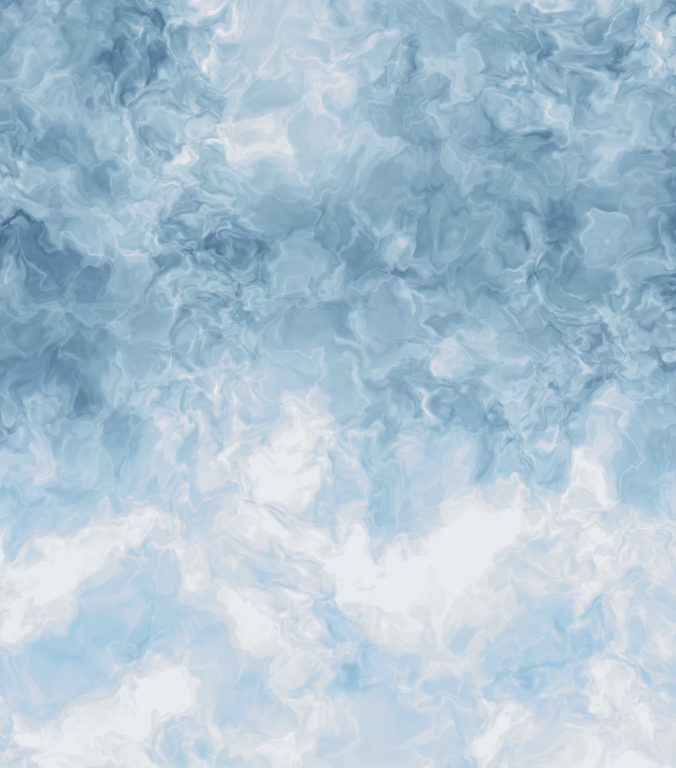
This texture is drawn by a WebGL 2 fragment shader. Its source:

```glsl
#version 300 es
precision highp float;
// Icy marbled wash: dusky blue above, a pale misty band below.
// Gradient noise is warped twice, so broad clouds break into small curled
// patches, veins and flecks; the summed tone runs through a blue-white ramp.
uniform vec2 u_resolution;
out vec4 fragColor;

vec2 gradientAt(ivec2 cell) {
  uvec2 h = uvec2(cell + 4096);
  uint n = h.x * 1597u + h.y * 51749u;
  n = (n ^ (n >> 15)) * 73244475u;
  n = (n ^ (n >> 13)) * 40503u;
  n ^= n >> 16;
  float angle = float(n & 65535u) * 6.2832 / 65536.0;
  return vec2(cos(angle), sin(angle));
}

float gradientNoise(vec2 p) {
  ivec2 i = ivec2(floor(p));
  vec2 f = fract(p);
  vec2 u = f * f * f * (f * (f * 6.0 - 15.0) + 10.0);
  float a = dot(gradientAt(i), f);
  float b = dot(gradientAt(i + ivec2(1, 0)), f - vec2(1, 0));
  float c = dot(gradientAt(i + ivec2(0, 1)), f - vec2(0, 1));
  float d = dot(gradientAt(i + ivec2(1, 1)), f - vec2(1, 1));
  return mix(mix(a, b, u.x), mix(c, d, u.x), u.y);
}

float fbm(vec2 p, int octaves) {
  float sum = 0.0, amp = 1.0;
  for (int i = 0; i < octaves; i++) {
    sum += amp * gradientNoise(p);
    p = mat2(1.6, 1.2, -1.2, 1.6) * p + 7.3;
    amp *= 0.5;
  }
  return sum;
}

vec2 fbm2(vec2 p, int octaves) {
  return vec2(fbm(p, octaves), fbm(p + 37.4, octaves));
}

// Soft line along the zero contour of a noise value
float vein(float n, float width) {
  return exp(-n * n / (width * width));
}

// Tone counts in ramp steps: 0 is dusky blue, 5 is near white
float toneAt(vec2 p) {
  vec2 sway = fbm2(p * 4.0 + 2.0, 3);
  float upper = smoothstep(0.2, 0.55, p.y + 0.15 * sway.x);
  vec2 q = p + 0.05 * sway;
  vec2 curl = fbm2(q * 21.0 + 5.0, 3);
  vec2 r = q + mix(0.022, 0.034, upper) * curl;

  // Broad light: pale base, dark middle, glow near the top, dark left side
  float y = p.y + 0.12 * sway.y;
  float tone = mix(4.75, 1.4, smoothstep(0.24, 0.64, y));
  tone += 0.9 * smoothstep(0.66, 0.95, y);
  tone -= 0.7 * exp(-pow((y - 0.13) / 0.07, 2.0));
  vec2 glow = (q - vec2(0.44, 0.88)) / vec2(0.22, 0.18);
  tone += 1.0 * exp(-dot(glow, glow));
  tone -= 1.2 * upper * (1.0 - smoothstep(0.0, 0.25, q.x));
  tone -= 0.7 * smoothstep(0.6, 0.9, q.x) * smoothstep(0.28, 0.48, y);

  // Clouds with crisp-edged islands
  tone += 2.1 * fbm(r * vec2(4.2, 4.8) + 11.0, 5);
  float island = fbm(r * 9.0 + 23.0, 5);
  tone += 0.8 * (smoothstep(-0.05, 0.08, island) - 0.5);
  tone += 0.8 * smoothstep(0.24, 0.31, island);

  // Small curls and flecks, gathered in rough areas
  float rough = smoothstep(-0.2, 0.25, gradientNoise(q * 6.0 + 61.0));
  float strength = mix(0.65, 1.0, upper);
  tone += strength * mix(0.9, 1.9, rough) * fbm(r * 30.0 + 3.0, 3);
  float fleck = fbm(p * 62.0 + 1.5 * curl, 2);
  tone += strength * rough * (0.8 * fleck + 0.7 * smoothstep(0.22, 0.36, fleck));

  // Pale and dark veins that fade in and out
  float fade = smoothstep(-0.15, 0.25, gradientNoise(q * 8.0 + 81.0));
  tone += 1.1 * strength * fade * vein(fbm(r * 13.0 + 47.0, 3), 0.06);
  tone += 0.7 * strength * (1.0 - fade) * vein(fbm(r * 19.0 + 29.0, 2), 0.06);
  tone -= 0.8 * strength * rough * vein(fbm(r * 17.0 + 71.0, 3), 0.06);
  return tone;
}

vec3 ramp(float tone) {
  vec3 stops[8] = vec3[8](
    vec3(0.29, 0.43, 0.55), vec3(0.40, 0.54, 0.65),
    vec3(0.49, 0.64, 0.73), vec3(0.58, 0.71, 0.79),
    vec3(0.67, 0.78, 0.84), vec3(0.76, 0.82, 0.87),
    vec3(0.85, 0.87, 0.89), vec3(0.91, 0.92, 0.94));
  vec3 color = stops[0];
  for (int i = 1; i < 8; i++)
    color = mix(color, stops[i], clamp(tone + 2.0 - float(i), 0.0, 1.0));
  return color;
}

void main() {
  // Four samples per pixel keep the fine curls smooth
  vec3 color = vec3(0.0);
  for (int i = 0; i < 4; i++) {
    vec2 offset = vec2(i & 1, i >> 1) * 0.6 - 0.3;
    vec2 p = (gl_FragCoord.xy + offset) / u_resolution.y;
    float tone = toneAt(p);
    // Clearer blue in the lower mid tones
    float clear = (1.0 - smoothstep(0.2, 0.6, p.y)) * (1.0 - smoothstep(3.0, 5.0, tone));
    color += ramp(tone) + clear * vec3(-0.01, 0.015, 0.035);
  }
  fragColor = vec4(color / 4.0, 1.0);
}
```
